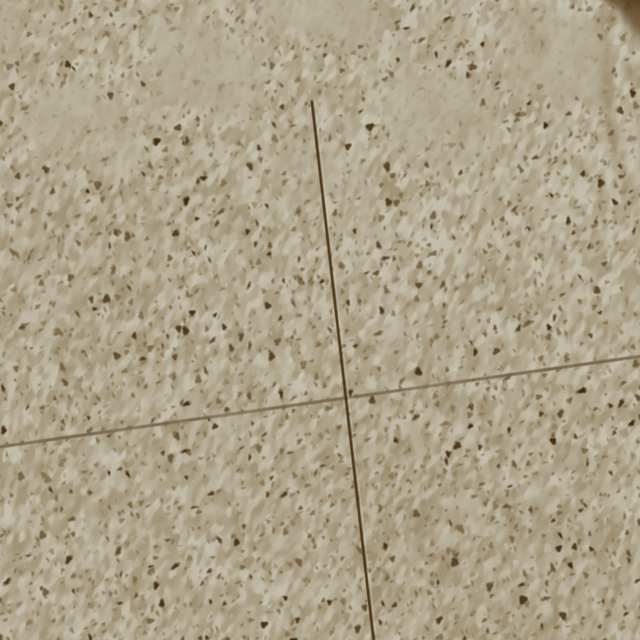
A WebGL 2 fragment shader for this texture:

```glsl
#version 300 es
precision highp float;

uniform vec2 u_resolution;
out vec4 fragColor;

// Colours
const vec3 SAND = vec3(0.605, 0.545, 0.42);
const vec3 PALE = vec3(0.755, 0.73, 0.655);
const vec3 WHITE_CHIP = vec3(0.81, 0.80, 0.75);
const vec3 BROWN = vec3(0.47, 0.385, 0.24);
const vec3 UMBER = vec3(0.25, 0.165, 0.06);
const vec3 SEAM_DARK = vec3(0.29, 0.20, 0.08);
const vec3 SEAM_SOFT = vec3(0.44, 0.365, 0.27);

// Sizes in canvas units
const float LEAN = 0.3;            // sideways drift of the grain per unit of height
const float GRAIN_CELLS = 120.0;
const float CLOUD_CELLS = 34.0;
const float CHIP_BLUR = 0.0016;
const float CHIP_ANGLE = 1.2;
const float SEAM_HALF = 0.0021;
const vec2 STEEP_TOP = vec2(0.487, 0.844);
const vec2 STEEP_END = vec2(0.586, -0.02);
const vec2 FLAT_LEFT = vec2(-0.02, 0.299);
const vec2 FLAT_RIGHT = vec2(1.02, 0.446);

vec3 hash3(vec2 p) {
  vec3 q = fract(p.xyx * vec3(0.1031, 0.1030, 0.0973));
  q += dot(q, q.yxz + 33.33);
  return fract((q.xxy + q.yzz) * q.zyx);
}

// Smooth cellular noise: random tones blended by distance to each seed
float cellTone(vec2 p, float sharpness) {
  vec2 cell = floor(p);
  float sum = 0.0, weights = 0.0;
  for (int j = -1; j <= 1; j++)
    for (int i = -1; i <= 1; i++) {
      vec2 id = cell + vec2(i, j);
      vec3 h = hash3(id + 17.0);
      vec2 d = id + h.xy - p;
      float w = exp(-sharpness * dot(d, d));
      sum += w * h.z;
      weights += w;
    }
  return sum / weights;
}

// Scattered stone chips: x is coverage, y is a random shade
vec2 chips(vec2 p, float cells, float density, vec2 radii, float seed) {
  vec2 g = p * cells, cell = floor(g), best = vec2(0.0);
  float blur = (CHIP_BLUR + 0.4 / u_resolution.y) * cells;
  for (int j = -1; j <= 1; j++)
    for (int i = -1; i <= 1; i++) {
      vec2 id = cell + vec2(i, j);
      vec3 place = hash3(id + seed);
      vec3 form = hash3(id + seed + 71.3);
      if (place.z > density) continue;
      float angle = CHIP_ANGLE + 2.2 * (form.x - 0.5);
      float c = cos(angle), s = sin(angle);
      vec2 q = mat2(c, -s, s, c) * (g - id - place.xy);
      float radius = mix(radii.x, radii.y, form.y * form.y) * cells;
      vec2 axes = radius * vec2(1.0, mix(0.4, 0.85, form.z));
      float around = atan(q.y, q.x + 1e-5);
      float wobble = 0.16 * sin(3.0 * around + 40.0 * form.x);
      float d = (length(q / axes) - 1.0 - wobble) * axes.y;
      float cover = 1.0 - smoothstep(-blur, blur, d);
      if (cover > best.x) best = vec2(cover, fract(form.x * 7.0 + form.z * 5.0));
    }
  return best;
}

// Signed offset across a segment, and overshoot past its ends
vec2 seam(vec2 p, vec2 a, vec2 b) {
  vec2 along = normalize(b - a);
  vec2 d = p - a;
  float t = dot(d, along);
  return vec2(along.x * d.y - along.y * d.x, max(-t, t - length(b - a)));
}

float band(float x, float halfWidth, float blur) {
  return 1.0 - smoothstep(halfWidth - blur, halfWidth + blur, abs(x));
}

void main() {
  vec2 p = gl_FragCoord.xy / u_resolution;
  float pixel = 1.0 / u_resolution.y;

  // Leaning grain, soft clouds and a broad drift of tone
  vec2 leaned = vec2(p.x - LEAN * p.y, p.y * 0.6);
  float grain = cellTone(leaned * GRAIN_CELLS, 5.0) - 0.5;
  float cloud = cellTone(p * CLOUD_CELLS, 3.0) - 0.5;
  float drift = sin(5.0 * p.x + 2.0 * sin(4.0 * p.y)) * sin(6.0 * p.y + 1.0);
  float worn = smoothstep(0.62, 0.85, p.y)
    * smoothstep(0.1, 0.75, sin(17.0 * p.x + 2.5) * sin(21.0 * p.y + 5.0 * p.x) + 0.3);
  float calm = 1.0 - 0.75 * worn;
  float tone = 0.62 + 0.95 * grain * calm + 0.25 * cloud + 0.05 * drift + 0.16 * (p.y - 0.5);

  // Curved stain along the upper right edge, and a faint ring beside it
  float bend = p.x - 0.945 - 0.9 * (p.y - 0.9) * (p.y - 0.9);
  float reach = smoothstep(0.62, 0.74, p.y);
  float stain = reach * (band(bend, 0.008, 0.012) + 0.8 * band(bend - 0.045, 0.008, 0.014));
  float ring = length((p - vec2(0.765, 0.925)) * vec2(0.8, 1.0)) - 0.06;
  tone -= 0.4 * stain + 0.2 * band(ring, 0.006, 0.014);
  tone += 0.2 * reach * band(bend - 0.024, 0.006, 0.012);
  vec3 color = mix(SAND, PALE, clamp(tone, -0.1, 1.1));

  // Pale, faint and bold chips
  vec2 white = chips(p, 55.0, 0.3, vec2(0.002, 0.005), 5.0);
  color = mix(color, WHITE_CHIP, white.x * calm * (0.2 + 0.4 * white.y));
  vec2 faint = chips(p, 75.0, 0.42, vec2(0.0022, 0.0052), 29.0);
  color = mix(color, BROWN, faint.x * calm * (0.3 + 0.6 * faint.y));
  vec2 bold = chips(p, 38.0, 0.4, vec2(0.0032, 0.0074), 53.0);
  color = mix(color, mix(BROWN, UMBER, bold.y), bold.x * calm * (0.7 + 0.3 * bold.y));

  // Dark mottled corner
  float corner = smoothstep(-0.012, 0.02, p.x + p.y - 1.945 + 0.05 * cloud);
  color = mix(color, mix(UMBER, BROWN, 0.6 + 1.2 * cloud), 0.85 * corner);

  // Soft cross seam, then the crisp steep seam with its light rim
  vec2 flatSeam = seam(p, FLAT_LEFT, FLAT_RIGHT);
  float wear = 0.78 + 0.5 * cloud;
  color = mix(color, SEAM_SOFT, wear * band(flatSeam.x, SEAM_HALF * 1.15, 0.0013 + 0.5 * pixel));
  vec2 steepSeam = seam(p, STEEP_TOP, STEEP_END);
  float inside = 1.0 - smoothstep(-0.004, 0.002, steepSeam.y);
  float rim = band(steepSeam.x - 2.2 * SEAM_HALF, 0.001, 0.0012);
  color = mix(color, WHITE_CHIP, 0.4 * rim * inside);
  color = mix(color, SEAM_DARK, 0.95 * inside * band(steepSeam.x, SEAM_HALF, 0.0008 + 0.5 * pixel));

  fragColor = vec4(color, 1.0);
}
```
